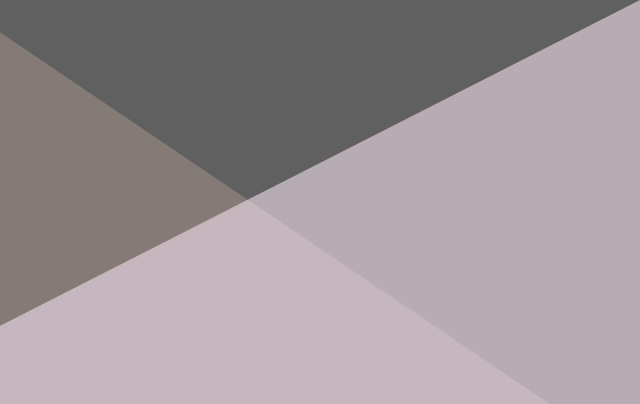
This background is drawn by a Shadertoy shader. Its source:

```glsl
const vec3 CHARCOAL = vec3(0.376, 0.376, 0.376);
const vec3 TAUPE    = vec3(0.518, 0.482, 0.463);
const vec3 LILAC    = vec3(0.722, 0.675, 0.706);
const vec3 ROSE     = vec3(0.773, 0.718, 0.741);

// Signed distance to the line through a and b, positive on its right side
float rightOfLine(vec2 p, vec2 a, vec2 b) {
    vec2 along = normalize(b - a);
    return dot(p - a, vec2(along.y, -along.x));
}

// Coverage of a half plane, smoothed over one pixel
float coverage(float signedDistance, float pixelSize) {
    return clamp(signedDistance / pixelSize + 0.5, 0.0, 1.0);
}

void mainImage(out vec4 fragColor, in vec2 fragCoord) {
    // Canvas units: height is 1, width is the aspect ratio
    float pixelSize = 1.0 / iResolution.y;
    vec2 p = fragCoord * pixelSize;
    vec2 canvas = vec2(iResolution.x * pixelSize, 1.0);

    // Rising and falling diagonals, given as fractions of the canvas
    float rising = rightOfLine(p, canvas * vec2(0.0, 0.1934), canvas * vec2(1.0, 1.0));
    float falling = rightOfLine(p, canvas * vec2(0.0, 0.920), canvas * vec2(0.859, 0.0));
    float belowRising = coverage(rising, pixelSize);
    float belowFalling = coverage(falling, pixelSize);

    // Each side of the rising diagonal is tinted below the falling one
    vec3 upper = mix(CHARCOAL, TAUPE, belowFalling);
    vec3 lower = mix(LILAC, ROSE, belowFalling);
    fragColor = vec4(mix(upper, lower, belowRising), 1.0);
}
```
